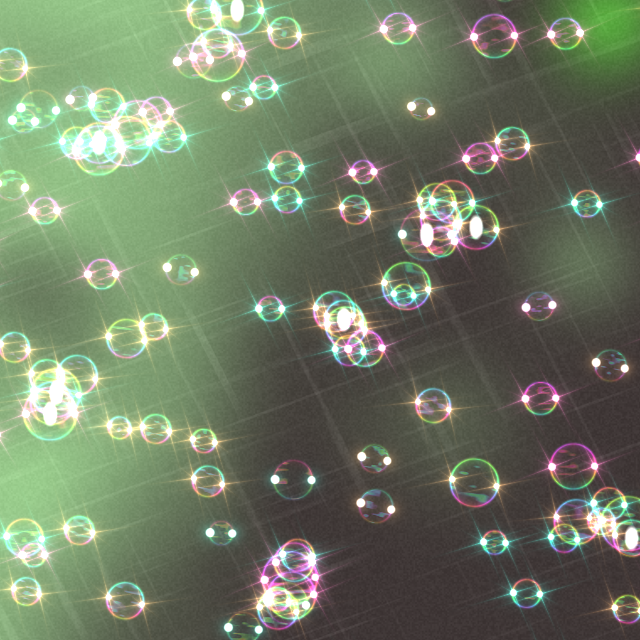
This background is drawn by a three.js fragment shader. Its source:

```glsl
// Soap bubbles drifting over a blurred green and umber garden.
// Smooth noise and soft blobs form the backdrop; jittered grids and loose
// clusters place bubbles with iridescent rims, paired glints and star rays.
varying vec2 vUv;

const float RAY_TILT = 0.35;
const vec3 UMBER = vec3(0.245, 0.212, 0.21);
const vec3 LEAF = vec3(0.57, 0.75, 0.52);
const vec3 LIME = vec3(0.36, 0.74, 0.25);

float hash(vec2 p) {
  vec3 q = fract(vec3(p.xyx) * 0.1031);
  q += dot(q, q.yzx + 33.33);
  return fract((q.x + q.y) * q.z);
}

vec2 hash2(vec2 p) {
  return vec2(hash(p + 17.3), hash(p + 61.7));
}

float noise(vec2 p) {
  vec2 i = floor(p), f = fract(p);
  f = f * f * (3.0 - 2.0 * f);
  return mix(mix(hash(i), hash(i + vec2(1.0, 0.0)), f.x),
             mix(hash(i + vec2(0.0, 1.0)), hash(i + 1.0), f.x), f.y);
}

vec2 turn(vec2 p, float a) {
  float c = cos(a), s = sin(a);
  return vec2(c * p.x + s * p.y, c * p.y - s * p.x);
}

float blob(vec2 p, vec2 centre, float size) {
  vec2 d = (p - centre) / size;
  return exp(-dot(d, d));
}

// Out-of-focus foliage
vec3 backdrop(vec2 p) {
  float mottle = 0.65 * noise(p * 4.5 + 3.0) + 0.35 * noise(p * 9.0 + 8.0);
  float edge = p.x - 0.27 - 0.3 * p.y + 0.25 * (mottle - 0.5);
  float green = smoothstep(0.25, -0.3, edge) * (0.62 + 0.5 * mottle);
  green += 0.2 * blob(p, vec2(0.02, 0.24), 0.2);
  green += 0.42 * blob(p, vec2(0.63, 0.91), 0.11);
  green += 0.42 * blob(p, vec2(0.91, 0.59), 0.09);
  green += 0.27 * blob(p, vec2(0.70, 0.34), 0.12);
  green += 0.16 * blob(p, vec2(0.82, 0.80), 0.15);
  green -= 0.3 * blob(p, vec2(0.06, 0.56), 0.1);
  green -= 0.25 * blob(p, vec2(0.16, 0.02), 0.16);
  vec3 col = mix(UMBER, LEAF, clamp(green, 0.0, 1.1));
  return mix(col, LIME, 0.85 * blob(p, vec2(0.95, 0.97), 0.09));
}

vec3 tintOf(float h) {
  vec3 cool = mix(vec3(0.2, 0.95, 0.85), vec3(1.0, 0.4, 0.75), step(0.72, h));
  return mix(vec3(1.0, 0.7, 0.4), cool, step(0.4, h));
}

vec3 iridescence(float t) {
  return 0.55 + 0.45 * cos(6.2832 * (t + vec3(0.0, 0.4, 0.7)));
}

float ray(vec2 p, float angle, float len) {
  vec2 q = abs(turn(p, angle));
  return exp(-q.y / 0.0013 - q.x / len);
}

vec3 glint(vec2 p, vec3 tint, float size, float sparkle) {
  float d = length(p);
  float core = smoothstep(size + 0.002, size - 0.002, d);
  float rays = ray(p, RAY_TILT, 0.021) + ray(p, RAY_TILT - 1.45, 0.019)
             + 0.5 * ray(p, -0.45, 0.012);
  return core * mix(vec3(1.0), tint, 0.12)
       + tint * (0.65 * exp(-d / 0.007) + 0.85 * sparkle * rays);
}

// Light added by one bubble centred on the origin
vec3 bubble(vec2 p, float r, vec2 id) {
  float d = length(p), h = hash(id + 5.1);
  float sparkle = step(0.22, hash(id + 9.4));
  float inside = smoothstep(r + 0.001, r - 0.001, d);
  vec2 q = turn(p, -0.08 + 0.35 * (h - 0.5));
  float side = abs(q.x) / max(d, 0.001);
  vec3 film = iridescence(h + 0.35 * q.y / r + 0.2 * side);

  float rim = exp(-pow((d - r) / 0.0019, 2.0)) * (0.3 + 0.4 * side);
  float band = inside * pow(min(d / r, 1.0), 5.0) * 0.26;
  float swirl = noise(q / r * vec2(2.2, 6.0) + id * 7.0);
  float sheen = inside * smoothstep(0.58, 0.9, swirl) * 0.32;
  vec3 light = film * (rim + band) * mix(0.4, 1.0, sparkle);
  light += iridescence(h + 0.4 + swirl) * sheen;

  float size = mix(0.0065, 0.0035 + 0.0025 * h, sparkle);
  vec2 offset = vec2(r * 0.93, 0.0);
  vec3 tint = tintOf(h);
  light += glint(q + offset, tint, size, sparkle);
  return light + glint(q - offset, tint, size * 0.9, sparkle);
}

// Bubbles on a jittered grid, thinning out to the right
vec3 scatter(vec2 p, float cells, float rMin, float rMax, float seed) {
  vec3 light = vec3(0.0);
  vec2 cell = floor(p * cells);
  for (int j = -1; j <= 1; j++)
    for (int i = -1; i <= 1; i++) {
      vec2 id = cell + vec2(float(i), float(j));
      vec2 centre = (id + 0.1 + 0.8 * hash2(id + seed)) / cells;
      float r = mix(rMin, rMax, hash(id + seed + 2.7));
      float present = step(hash(id + seed + 31.0), mix(0.64, 0.25, centre.x));
      if (present > 0.5) light += bubble(p - centre, r, id + seed);
    }
  return light;
}

// Overlapping bubbles, some with a large white highlight
vec3 cluster(vec2 p, vec2 centre, float seed) {
  vec3 light = vec3(0.0);
  for (int i = 0; i < 4; i++) {
    vec2 id = vec2(float(i) * 3.0, seed);
    vec2 q = p - centre - (hash2(id) - 0.5) * vec2(0.09, 0.11);
    float r = mix(0.025, 0.043, hash(id + 1.9));
    light += bubble(q, r, id);
    float spot = length(q / vec2(0.011, 0.019));
    light += 0.9 * smoothstep(1.15, 0.7, spot) * step(0.7, hash(id + 44.0));
  }
  return light;
}

void main() {
  vec2 p = vUv;
  vec3 light = scatter(p, 7.0, 0.025, 0.038, 11.0);
  light += scatter(p, 10.0, 0.016, 0.026, 53.0);
  for (int k = 0; k < 7; k++) {
    float t = float(k);
    vec2 centre = vec2(fract(0.18 + t * 0.382), fract(0.78 + t * 0.717));
    light += cluster(p, centre, 20.0 + t * 13.0);
  }

  // Long faint diffraction streaks and fine grain
  vec2 a = turn(p, RAY_TILT), b = turn(p, RAY_TILT - 1.45);
  float streak = smoothstep(0.72, 1.0, noise(a * vec2(4.0, 130.0) + 20.0))
               + smoothstep(0.75, 1.0, noise(b * vec2(4.0, 120.0) + 40.0));
  vec3 col = backdrop(p) + 0.045 * streak;
  col += light * (1.0 - 0.45 * col);
  col += 0.045 * (noise(p * 380.0) - 0.5);
  gl_FragColor = vec4(clamp(col, 0.0, 1.0), 1.0);
}
```
